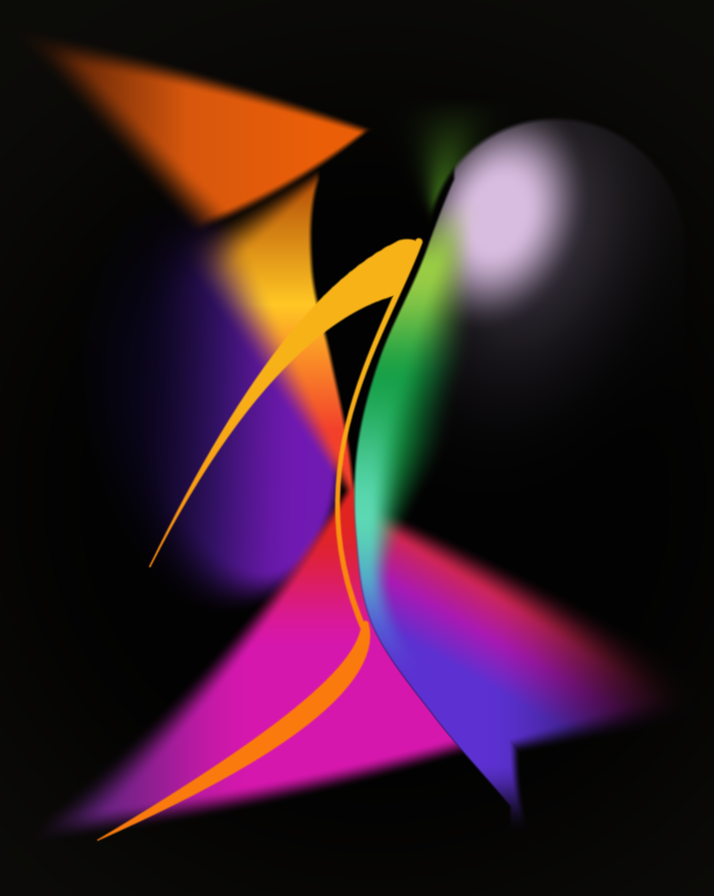
Give the GLSL for this background, as a Shadertoy shader.

```glsl
// Soft abstract wings of coloured light, tied by a thin gold ribbon on black.

// 1 on the left of the bowed line a->b; softness varies from a to b.
float edge(vec2 p, vec2 a, vec2 b, float bow, vec2 soft) {
  vec2 d = b - a, q = p - a;
  float t = clamp(dot(q, d) / dot(d, d), 0., 1.);
  float side = (d.x * q.y - d.y * q.x) / length(d) + bow * 4. * t * (1. - t);
  float s = mix(soft.x, soft.y, t);
  return smoothstep(-s, s, side);
}

// Smooth curve x(y) through knots spaced 0.1 apart in y.
float spline(float y, float k[10]) {
  float s = clamp(y * 10., 1., 7.999);
  int i = int(s);
  float t = s - float(i), a = k[i - 1], b = k[i], c = k[i + 1], d = k[i + 2];
  return b + .5 * t * (c - a + t * (2. * a - 5. * b + 4. * c - d + t * (3. * (b - c) + d - a)));
}

vec2 bezier(vec2 a, vec2 b, vec2 c, vec2 d, float t) {
  float s = 1. - t;
  return s * s * s * a + 3. * s * t * (s * b + t * c) + t * t * t * d;
}

// Cubic stroke whose half width runs through w.x, w.y, w.z.
float ribbon(vec2 p, vec2 a, vec2 b, vec2 c, vec2 d, vec3 w) {
  const float STEPS = 28.;
  float dist = 1.;
  vec2 from = a;
  for (float i = 0.; i < STEPS; i++) {
    vec2 to = bezier(a, b, c, d, (i + 1.) / STEPS), v = to - from, q = p - from;
    float h = clamp(dot(q, v) / dot(v, v), 0., 1.), t = (i + h) / STEPS;
    float width = mix(mix(w.x, w.y, t), mix(w.y, w.z, t), t);
    dist = min(dist, length(q - v * h) - width);
    from = to;
  }
  return smoothstep(-.0018, .0015, -dist);
}

vec3 ramp(float t, vec3 a, vec3 b, vec3 c) {
  return mix(mix(a, b, clamp(2. * t, 0., 1.)), c, clamp(2. * t - 1., 0., 1.));
}

float fall(float a, float b, float x) { return 1. - smoothstep(a, b, x); }

// Position inside a tilted ellipse, its rim at length 1.
vec2 ellipse(vec2 p, vec2 centre, vec2 radii, float tilt) {
  p -= centre;
  return (cos(tilt) * p + sin(tilt) * vec2(p.y, -p.x)) / radii;
}

void mainImage(out vec4 fragColor, in vec2 fragCoord) {
  // Height is 1, the middle of the width is x = 0.4
  vec2 p = (fragCoord - .5 * iResolution.xy) / iResolution.y + vec2(.4, .5);

  // Background, slightly lifted at the borders
  vec3 col = mix(vec3(.008, .006, .006), vec3(.045, .042, .032),
    smoothstep(.25, .65, length(p - vec2(.42, .45))));

  // Shared curves: the central S and the right side of the flame
  float u = p.x - spline(p.y, float[10](.65, .571, .486, .418, .399, .4, .425, .469, .508, .56));
  float rightOfS = smoothstep(-.002, .003, u);
  float flameX = spline(p.y, float[10](.4, .4, .4, .4, .4, .391, .371, .35, .357, .41));
  float leftOfFlame = smoothstep(-.003, .004, flameX - p.x);

  // Violet oval, crisp at lower right and hazy at upper left
  vec2 oval = ellipse(p, vec2(.252, .535), vec2(.122, .197), .24);
  float lit = smoothstep(-.9, .8, oval.x - .45 * oval.y), haze = mix(.36, .07, lit);
  vec3 violet = ramp(lit, vec3(.035, .02, .1), vec3(.2, .07, .4), vec3(.44, .1, .7));
  col = mix(col, violet, leftOfFlame * fall(-haze, haze, length(oval) - 1.));

  // Flame: orange to yellow to red
  float flame = leftOfFlame
    * edge(p, vec2(.241, .72), vec2(.391, .453), 0., vec2(.038, .007))
    * edge(p, vec2(.359, .805), vec2(.234, .716), 0., vec2(.008, .032));
  col = mix(col, ramp((.8 - p.y) / .28, vec3(.7, .3, .03), vec3(1, .78, .14), vec3(.95, .25, .17)), flame);

  // Upper orange wing
  vec2 tip = vec2(.052, .948), low = vec2(.237, .753), beak = vec2(.41, .854);
  float upperWing = edge(p, tip, low, 0., vec2(.02, .026))
    * edge(p, low, beak, .007, vec2(.008, .004)) * edge(p, beak, tip, .006, vec2(.006, .018));
  col = mix(col, ramp((p.x - .06) / .3, vec3(.32, .12, .02), vec3(.84, .34, .05), vec3(.92, .37, .03)), upperWing);

  // Lower left magenta wing, red at its top
  vec2 corner = vec2(.075, .078);
  float leftWing = (1. - rightOfS)
    * edge(p, vec2(.387, .447), corner, -.017, vec2(.006, .026))
    * edge(p, corner, vec2(.514, .167), .009, vec2(.016, .012));
  vec3 magenta = mix(vec3(.38, .14, .5), vec3(.84, .09, .68), smoothstep(.08, .29, p.x));
  col = mix(col, mix(magenta, vec3(.88, .14, .13), smoothstep(.27, .42, p.y)), leftWing);

  // Lower right wing with a pointed tail
  float base = max(edge(p, vec2(.573, .167), vec2(.762, .212), 0., vec2(.01, .022)),
    edge(p, vec2(.59, .073), vec2(.576, .167), -.004, vec2(.004, .007)));
  float rightWing = rightOfS * base * fall(.54, .79, p.x) * smoothstep(.07, .15, p.y)
    * edge(p, vec2(.755, .234), vec2(.41, .43), .005, vec2(.032, .012));
  col = mix(col, ramp((.655 - p.y - .568 * p.x) / .11, vec3(.82, .15, .32), vec3(.66, .1, .7), vec3(.36, .19, .82)), rightWing);

  // Pale lavender lobe under a dark dome
  vec2 d = p - vec2(.622, .723);
  float dome = fall(-.004, .004, length(vec2(d.x, max(d.y, 0.))) - .144);
  vec2 halo = ellipse(p, vec2(.6, .735), vec2(.125, .19), -.35);
  vec2 core = ellipse(p, vec2(.558, .76), vec2(.076, .105), -.35);
  col += dome * rightOfS * vec3(.2, .18, .225) * exp(-1.6 * dot(halo, halo));
  col = mix(col, vec3(.85, .74, .88), dome * rightOfS * fall(.35, 1.3, length(core)));

  // Green band along the S, lime above and teal below
  float width = mix(.035, .105, smoothstep(.34, .52, p.y)) - .055 * smoothstep(.58, .76, p.y);
  float band = rightOfS * fall(.25, 1., u / width) * smoothstep(.24, .36, p.y) * fall(.7, .785, p.y);
  vec3 green = mix(vec3(.08, .62, .27), vec3(.6, .8, .27), smoothstep(.57, .7, p.y));
  vec3 teal = mix(vec3(.3, .52, .85), vec3(.36, .85, .7), smoothstep(.29, .43, p.y));
  col = mix(col, mix(green, teal, fall(.42, .6, p.y) * fall(.015, .06, u)), band);

  // Faint green plume above the band
  float rise = (p.y - .755) / .135, h = clamp(rise, 0., 1.);
  float spread = (p.x - .49 - .02 * rise) / mix(.007, .045, h);
  col += vec3(.25, .48, .1) * exp(-spread * spread) * (1. - dome) * smoothstep(-.1, .2, rise) * (1. - h);

  // Gold ribbon: arching blade, thin thread, lower sweep
  float blade = edge(p, vec2(.436, .64), vec2(.472, .735), 0., vec2(.002))
    * ribbon(p, vec2(.169, .368), vec2(.266, .562), vec2(.362, .674), vec2(.456, .703), vec3(.0007, .004, .03));
  float thread = ribbon(p, vec2(.469, .73), vec2(.43, .622), vec2(.3255, .479), vec2(.411, .29), vec3(.004, .0013, .0033));
  float sweep = ribbon(p, vec2(.409, .303), vec2(.414, .245), vec2(.3125, .167), vec2(.111, .0625), vec3(.004, .021, .0005));
  vec3 gold = mix(vec3(.98, .48, .05), vec3(.97, .7, .09), smoothstep(.25, .62, p.y));
  col = mix(col, gold, max(blade, max(thread, sweep)));

  fragColor = vec4(clamp(col, 0., 1.), 1);
}
```
